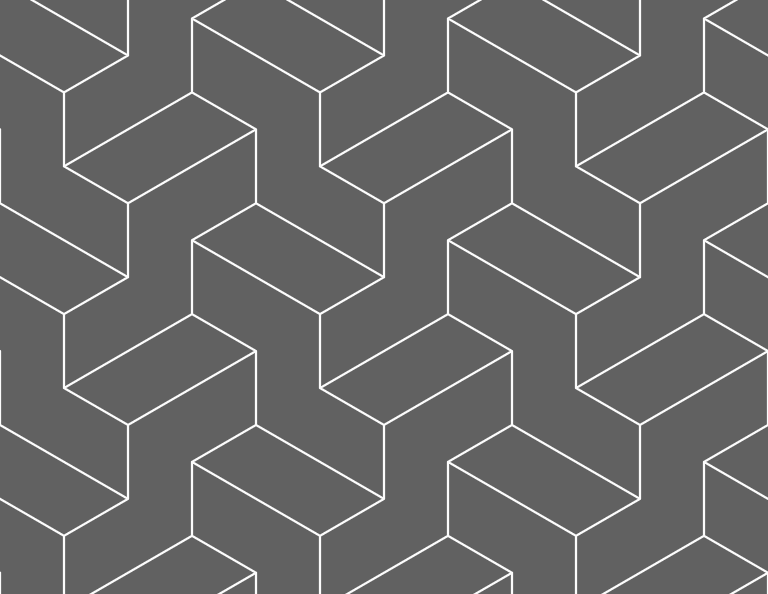
Reproduce this pattern procedurally as a Shadertoy shader.

```glsl
// Thin white lines on flat grey: isometric slanted bars that zigzag down the canvas.
// Each tile holds a three-armed star and its half turn; a glide reflection
// of that motif supplies the bars that lean the other way.

const float REPEATS_ACROSS = 3.0;
const float TILE_WIDTH = 4.0;                  // in lattice columns
const float EDGE = 1.1547005;                  // short edge: one column / cos(30 deg)
const vec2 TILE = vec2(TILE_WIDTH, 3.0 * EDGE);
const vec2 MOTIF_CENTER = vec2(2.5, -0.75 * EDGE);
const vec2 STAR_CORNER = vec2(-1.5, -0.25 * EDGE);
const float TOP_MARGIN = 1.444;                // glide axis below the top, in columns
const float LINE_WIDTH = 0.035;                // in columns
const vec3 GROUND_COLOR = vec3(0.38);
const vec3 LINE_COLOR = vec3(0.99);

// Distance from p to the segment that runs from the origin to tip.
float armDistance(vec2 p, vec2 tip) {
    float along = clamp(dot(p, tip) / dot(tip, tip), 0.0, 1.0);
    return length(p - along * tip);
}

// Vertical arm, long rising arm and short falling arm from one corner.
float starDistance(vec2 p) {
    p -= STAR_CORNER;
    float upright = armDistance(p, vec2(0.0, EDGE));
    float rising = armDistance(p, vec2(2.0, EDGE));
    float falling = armDistance(p, vec2(1.0, -0.5 * EDGE));
    return min(upright, min(rising, falling));
}

// Star plus its half turn, repeated over the tile lattice.
float motifDistance(vec2 p) {
    vec2 local = mod(p - MOTIF_CENTER + 0.5 * TILE, TILE) - 0.5 * TILE;
    return min(starDistance(local), starDistance(-local));
}

void mainImage(out vec4 fragColor, in vec2 fragCoord) {
    // Lattice units, measured from the glide axis near the top
    float column = iResolution.x / (REPEATS_ACROSS * TILE_WIDTH);
    vec2 p = vec2(fragCoord.x, fragCoord.y - iResolution.y) / column;
    p.y += TOP_MARGIN;

    // Both leanings of the bars
    vec2 glided = vec2(p.x + 0.5 * TILE.x, -p.y);
    float d = min(motifDistance(p), motifDistance(glided));

    // Line coverage, smoothed over one pixel
    float coverage = clamp((0.5 * LINE_WIDTH - d) * column + 0.5, 0.0, 1.0);
    fragColor = vec4(mix(GROUND_COLOR, LINE_COLOR, coverage), 1.0);
}
```
